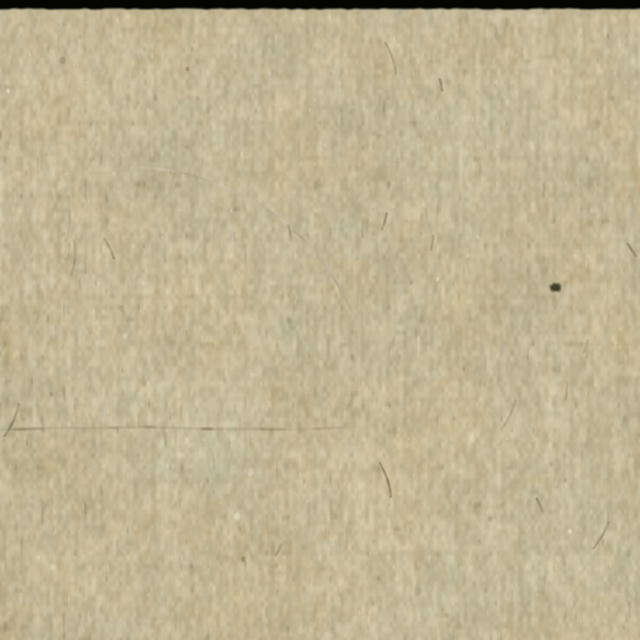
Reproduce this texture procedurally as a three.js fragment shader.

```glsl
varying vec2 vUv;

float hash(vec2 p) {
  return fract(sin(dot(p, vec2(127.1, 311.7))) * 43758.5453);
}

float noise(vec2 p) {
  vec2 i = floor(p);
  vec2 f = fract(p);
  f = f * f * (3.0 - 2.0 * f);
  return mix(mix(hash(i), hash(i + vec2(1.0, 0.0)), f.x),
             mix(hash(i + vec2(0.0, 1.0)), hash(i + vec2(1.0, 1.0)), f.x), f.y);
}

// Noise centred on zero
float grain(vec2 p) {
  return noise(p) - 0.5;
}

float segmentDistance(vec2 p, vec2 a, vec2 b) {
  vec2 ab = b - a;
  return length(p - a - ab * clamp(dot(p - a, ab) / dot(ab, ab), 0.0, 1.0));
}

float spot(vec2 p, vec2 radius) {
  return 1.0 - smoothstep(0.4, 1.3, length(p / radius));
}

// Short, bent, mostly upright fibres
float fibres(vec2 uv) {
  float ink = 0.0;
  for (int i = 0; i < 16; i++) {
    float id = float(i);
    vec2 centre = vec2(hash(vec2(id, 1.7)), hash(vec2(id, 5.3)));
    float angle = 1.57 + (hash(vec2(id, 9.1)) - 0.5) * 1.7;
    float size = mix(0.009, 0.03, pow(hash(vec2(id, 3.9)), 2.0));
    vec2 reach = size * vec2(cos(angle), sin(angle));
    vec2 p = uv - centre;
    p.x += 5.0 * p.y * p.y;
    float d = segmentDistance(p, -reach, reach);
    float strength = mix(0.2, 0.75, hash(vec2(id, 7.7)));
    strength *= 0.5 + noise(uv * 110.0 + id);
    ink = max(ink, strength * (1.0 - smoothstep(0.0005, 0.0035, d)));
  }
  return ink;
}

// Small scattered flecks, kept within the sheet
float flecks(vec2 uv, float seed, float radius) {
  float cover = 0.0;
  for (int i = 0; i < 7; i++) {
    float id = float(i) + seed;
    vec2 centre = vec2(hash(vec2(id, 2.3)), 0.95 * hash(vec2(id, 6.1)));
    float size = radius * mix(0.6, 1.2, hash(vec2(id, 8.9)));
    float strength = mix(0.3, 1.0, hash(vec2(id, 4.7)));
    cover = max(cover, strength * spot(uv - centre, size * vec2(0.9, 1.2)));
  }
  return cover;
}

void main() {
  vec2 uv = vUv;

  // Paper tone: cloudy patches, upright grain and a faint weave
  float tone = 0.028 * grain(uv * 7.0) + 0.03 * grain(uv * vec2(30.0, 18.0));
  tone += 0.07 * grain(uv * vec2(150.0, 62.0) + 13.0);
  tone += 0.06 * grain(uv * vec2(185.0, 125.0) + 41.0);
  tone += 0.03 * grain(uv * vec2(90.0, 9.0) + 27.0);
  tone += 0.02 * grain(uv * vec2(14.0, 110.0) + 63.0);
  tone += 0.006 * sin(6.283 * (uv.x * 72.0 + 0.5 * noise(uv * 9.0)));
  vec3 color = vec3(0.765, 0.72, 0.588) + tone * vec3(1.0, 1.0, 1.05);

  // Warm and greenish tints
  float warmth = grain(uv * 11.0 + 5.0) + grain(uv * vec2(75.0, 48.0) + 19.0);
  color += warmth * vec3(0.018, -0.006, -0.026);

  // Sparse darker and paler grains
  float pits = smoothstep(0.8, 1.0, noise(uv * vec2(120.0, 52.0) + 83.0));
  float lights = smoothstep(0.82, 1.0, noise(uv * vec2(130.0, 70.0) + 151.0));
  color += 0.045 * lights - 0.065 * pits;

  // Long hair in a pale arc, fading at its ends
  float arc = abs(length(uv - vec2(0.2, 0.36)) - 0.38 - 0.006 * grain(uv * 12.0));
  float hair = 1.0 - smoothstep(0.0005, 0.0035, arc);
  hair *= smoothstep(0.14, 0.36, uv.x) * smoothstep(0.4, 0.56, uv.y);
  float glint = noise(uv * 38.0 + 7.0);
  color = mix(color, mix(vec3(0.62, 0.58, 0.5), vec3(0.86, 0.83, 0.75), glint), 0.6 * hair);

  // Broken crease running in from the left
  float crease = 1.0 - smoothstep(0.0007, 0.004, abs(uv.y - 0.331 - 0.004 * grain(uv.xx * 9.0)));
  crease *= 1.0 - smoothstep(0.38, 0.6, uv.x);
  crease *= 0.25 + 0.7 * smoothstep(0.5, 0.9, noise(vec2(uv.x * 34.0, 3.0)));
  color = mix(color, vec3(0.5, 0.46, 0.34), 0.7 * crease);

  // Fibres, flecks and one dark speck
  color = mix(color, vec3(0.46, 0.42, 0.31), 0.8 * fibres(uv));
  color = mix(color, vec3(0.48, 0.43, 0.3), 0.6 * flecks(uv, 20.0, 0.005));
  color = mix(color, vec3(0.93, 0.91, 0.83), 0.8 * flecks(uv, 50.0, 0.005));
  vec2 speck = uv - vec2(0.868, 0.551);
  speck += 0.004 * vec2(grain(uv * 160.0), grain(uv * 160.0 + 31.0));
  color = mix(color, vec3(0.2, 0.19, 0.11), 0.9 * spot(speck, vec2(0.009, 0.0075)));

  // Black strip above the sheet, with a soft, slightly rough edge
  float edge = 0.986 + 0.002 * grain(vec2(uv.x * 90.0, 2.0));
  color = mix(color, vec3(0.73, 0.7, 0.58), 0.4 * smoothstep(0.974, 0.984, uv.y));
  color = mix(color, vec3(0.015, 0.015, 0.008), smoothstep(edge - 0.003, edge + 0.003, uv.y));

  gl_FragColor = vec4(color, 1.0);
}
```
